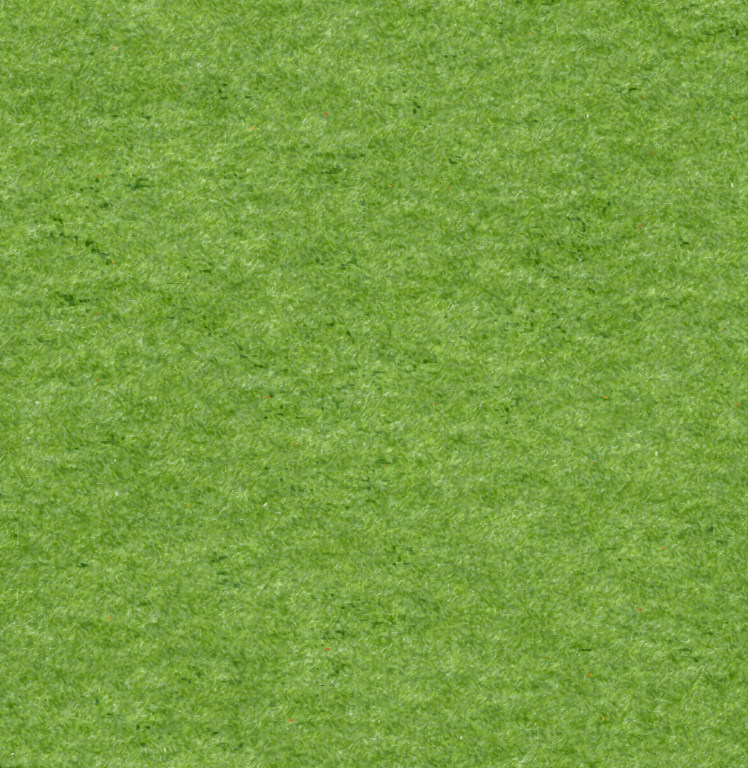
Reproduce this texture procedurally as a Shadertoy shader.

```glsl
// A sunlit mown lawn seen from above at a slant: layered value noise, stretched
// sideways for wisps and tufts, with fine blade grain, pale glints, dark gaps
// and a few scattered fallen leaves and petals.

float hash(vec2 p) {
    vec3 q = fract(vec3(p.xyx) * 0.1031);
    q += dot(q, q.yzx + 33.33);
    return fract((q.x + q.y) * q.z);
}

// Value noise centred on zero, from -0.5 to 0.5
float noise(vec2 p) {
    vec2 i = floor(p), f = fract(p);
    f = f * f * (3.0 - 2.0 * f);
    float low = mix(hash(i), hash(i + vec2(1, 0)), f.x);
    float high = mix(hash(i + vec2(0, 1)), hash(i + vec2(1, 1)), f.x);
    return mix(low, high, f.y) - 0.5;
}

// Short blades leaning to either side, drifting with the local tuft
float bladeGrain(vec2 p, float lean) {
    vec2 right = vec2(p.x + p.y * 0.6, p.y - p.x * 0.3);
    vec2 left = vec2(p.x - p.y * 0.7, p.y + p.x * 0.25);
    float a = noise(right * vec2(330, 270) + 17.0);
    float b = noise(left * vec2(350, 250) + 91.0);
    return mix(a, b, smoothstep(-0.2, 0.2, lean));
}

// Sparse leaves and petals, one candidate per cell
vec3 addLitter(vec3 color, vec2 p, float pixel) {
    vec2 grid = p * 11.0, cell = floor(grid);
    float kind = hash(cell + 5.3);
    if (hash(cell + 40.7) > 0.4) return color;
    vec2 center = 0.15 + 0.7 * vec2(hash(cell + 11.1), hash(cell + 27.9));
    vec2 d = (fract(grid) - center) / 11.0;
    float angle = 6.283 * hash(cell + 63.2);
    d = mat2(cos(angle), -sin(angle), sin(angle), cos(angle)) * d;
    float size = mix(0.0011, 0.0024, hash(cell + 82.4));
    float edge = length(d * vec2(0.75, 1.4)) - size;
    vec3 leaf = mix(vec3(0.70, 0.38, 0.14), vec3(0.88, 0.68, 0.22), hash(cell + 19.6));
    leaf = mix(leaf, vec3(0.84, 0.86, 0.76), step(0.78, kind));
    return mix(color, leaf, 0.85 * (1.0 - smoothstep(-pixel, pixel, edge)));
}

void mainImage(out vec4 fragColor, in vec2 fragCoord) {
    vec2 p = fragCoord / iResolution.y;
    float pixel = 0.7 / iResolution.y;

    // Uneven ground bends the sideways wisps
    vec2 bent = p + vec2(0.0, 0.012 * noise(p * vec2(14, 9) + 3.0));
    float broad = noise(p * vec2(5, 9) + 8.0);
    float wisps = noise(bent * vec2(22, 75) + 31.0);
    float tufts = noise(bent * vec2(65, 125) + 57.0);
    float clumps = noise(bent * vec2(130, 210) + 73.0);
    float grain = bladeGrain(p, tufts);

    float tone = 0.035 * broad + 0.07 * wisps + 0.07 * tufts
               + 0.09 * clumps + 0.20 * grain;

    // Base green; shade moves all channels, sheen mostly the blue
    vec3 color = vec3(0.468, 0.627, 0.246) + tone * vec3(1.0, 0.92, 0.95);
    float sheen = 0.16 * noise(p * vec2(270, 310) + 140.0)
                + 0.07 * noise(bent * vec2(45, 80) + 205.0);
    color += sheen * vec3(0.22, 0.06, 1.0);

    // Pale glints on blade tips, denser in the brighter wisps
    float spark = noise(p * vec2(310, 340) + 260.0) + 0.12 * wisps + 0.15 * tufts;
    color += smoothstep(0.27, 0.46, spark) * vec3(0.11, 0.08, 0.17);

    // Small shaded gaps gathered in occasional rough patches
    float rough = smoothstep(0.05, 0.4, noise(p * vec2(17, 26) + 310.0));
    float gap = -noise(bent * vec2(150, 230) + 350.0) - 0.35 * tufts;
    color -= smoothstep(0.24, 0.5, gap) * (0.25 + rough) * vec3(0.15, 0.13, 0.09);

    color = addLitter(color, p, pixel);
    fragColor = vec4(clamp(color, 0.0, 1.0), 1.0);
}
```
